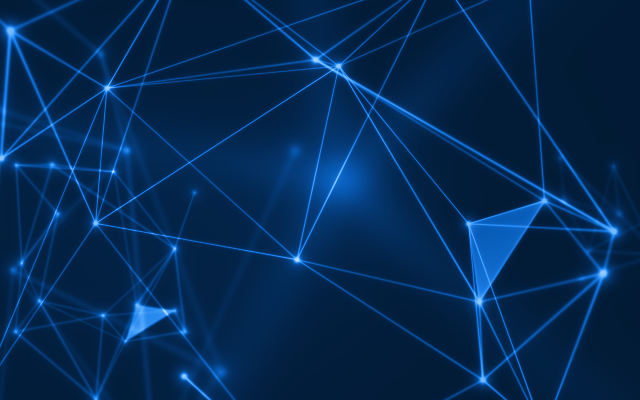
This background is drawn by a Shadertoy shader. Its source:

```glsl
// Glowing blue plexus: layered networks of nodes and thin links with depth blur,
// two lit facets and soft beams around a blurred lamp. Every part adds to one
// light level, which a ramp from navy to pale blue turns into colour.

const int MAX_NODES = 24;
const vec2 LAMP = vec2(0.85, 0.55);

struct Net {
    vec2 low, high;   // area the nodes are spread over
    int count;
    float reach;      // longest link
    float sharpBlur, softBlur;
    float strength;
    float seed;
};

struct Facet {
    vec2 centre;
    float size, spin, fill;   // size 0 means no facet
};

float hash(vec2 p) {
    return fract(sin(dot(p, vec2(12.9898, 78.233))) * 43758.5453);
}

float bell(float d, float width) {
    return exp(-d * d / (width * width));
}

float screenAdd(float base, float light) {
    return base + (1.0 - base) * clamp(light, 0.0, 1.0);
}

vec2 direction(float angle) {
    return vec2(cos(angle), sin(angle));
}

// Evenly spread, jittered node, denser towards the left
vec2 scatteredNode(Net net, float id) {
    vec2 spread = fract(0.5 + id * vec2(0.7549, 0.5698));
    vec2 jitter = vec2(hash(vec2(id, net.seed)), hash(vec2(net.seed + 7.0, id))) - 0.5;
    vec2 u = clamp(spread + 0.16 * jitter, 0.0, 1.0);
    return mix(net.low, net.high, vec2(pow(u.x, 1.25), u.y));
}

vec2 facetCorner(Facet facet, float k) {
    float radius = facet.size * (0.8 + 0.2 * cos(3.0 * k));
    return facet.centre + radius * direction(facet.spin + 1.8 * k);
}

// Signed distance to one side, positive on its left
float sideDistance(vec2 p, vec2 a, vec2 b) {
    vec2 e = normalize(b - a);
    return e.x * (p.y - a.y) - e.y * (p.x - a.x);
}

float facetLight(vec2 p, Facet facet, float blur) {
    vec2 a = facetCorner(facet, 0.0), b = facetCorner(facet, 1.0), c = facetCorner(facet, 2.0);
    float inside = min(sideDistance(p, a, b), min(sideDistance(p, b, c), sideDistance(p, c, a)));
    float shade = 0.9 + 0.15 * dot(p - facet.centre, vec2(0.6, -0.8)) / facet.size;
    return facet.fill * shade * smoothstep(-blur, blur, inside);
}

// A link whose blur changes from one end to the other
float linkLight(vec2 p, vec2 a, vec2 b, float blurA, float blurB) {
    vec2 ab = b - a;
    float t = clamp(dot(p - a, ab) / dot(ab, ab), 0.0, 1.0);
    float d = length(p - a - t * ab);
    float blur = max(mix(blurA, blurB, t), 0.6 / iResolution.y);
    float ends = 0.8 + 0.2 * abs(2.0 * t - 1.0);
    return ends * (bell(d, blur) + 0.1 * bell(d, 4.0 * blur));
}

float netLight(vec2 p, Net net, Facet facet) {
    vec2 nodes[MAX_NODES];
    float blurs[MAX_NODES];
    bool hasFacet = facet.size > 0.0;
    for (int i = 0; i < net.count; i++) {
        float id = float(i);
        nodes[i] = hasFacet && i < 3 ? facetCorner(facet, id) : scatteredNode(net, id);
        float depth = hash(vec2(id + 3.0, net.seed + 1.7));
        blurs[i] = mix(net.sharpBlur, net.softBlur, depth * depth);
    }
    float light = hasFacet ? facetLight(p, facet, 2.0 * net.sharpBlur) : 0.0;
    for (int j = 0; j < net.count; j++) {
        float d = length(p - nodes[j]);
        float dotLight = bell(d, 0.005 + blurs[j]) + 0.3 * bell(d, 0.018 + 2.0 * blurs[j]);
        light = screenAdd(light, 1.2 * net.strength * dotLight);
        for (int i = 0; i < j; i++) {
            float span = length(nodes[j] - nodes[i]) / net.reach;
            vec2 pair = vec2(float(i) + net.seed, float(j));
            bool linked = hash(pair) < 1.05 - span || (hasFacet && j < 3);
            if (span > 1.0 || !linked) continue;
            float strength = net.strength * mix(0.5, 1.0, hash(pair + 5.3));
            light = screenAdd(light, strength * linkLight(p, nodes[i], nodes[j], blurs[i], blurs[j]));
        }
    }
    return light;
}

// Blurred lamp, its beams and a haze on the left
float backdropLight(vec2 p) {
    vec2 q = p - LAMP;
    float light = 0.055 + 0.075 * bell(length((p - vec2(0.45, 0.42)) * vec2(0.8, 1.0)), 0.45);
    light += 0.42 * bell(length(q * vec2(0.85, 1.0)), 0.07) + 0.12 * bell(length(q), 0.19);
    for (int i = 0; i < 5; i++) {
        float id = float(i);
        vec2 dir = direction(0.65 + 1.2 * id + 0.3 * (hash(vec2(id, 2.0)) - 0.5));
        float along = dot(q, dir);
        float across = dir.x * q.y - dir.y * q.x;
        light += 0.12 * bell(across, 0.055 + 0.05 * max(along, 0.0)) * smoothstep(0.0, 0.15, along) * exp(-0.9 * max(along, 0.0));
    }
    return light;
}

vec3 blueRamp(float light) {
    vec3 colour = mix(vec3(0.005, 0.08, 0.16), vec3(0.02, 0.25, 0.51), clamp(light / 0.4, 0.0, 1.0));
    colour = mix(colour, vec3(0.03, 0.36, 0.72), clamp((light - 0.4) / 0.2, 0.0, 1.0));
    colour = mix(colour, vec3(0.11, 0.51, 0.93), clamp((light - 0.6) / 0.2, 0.0, 1.0));
    colour = mix(colour, vec3(0.35, 0.67, 0.98), clamp((light - 0.8) / 0.2, 0.0, 1.0));
    return mix(colour, vec3(0.8, 0.92, 1.0), clamp((light - 1.0) / 0.3, 0.0, 1.0));
}

void mainImage(out vec4 fragColor, in vec2 fragCoord) {
    vec2 p = fragCoord / iResolution.y;
    Facet none = Facet(vec2(0.0), 0.0, 0.0, 0.0);
    Facet large = Facet(vec2(1.25, 0.39), 0.155, 0.77, 0.62);
    Facet small = Facet(vec2(0.366, 0.199), 0.075, 0.33, 0.78);
    Net front = Net(vec2(-0.15, -0.2), vec2(1.95, 1.3), 21, 0.95, 0.0018, 0.006, 0.75, 1.0);
    Net cluster = Net(vec2(0.02, 0.0), vec2(0.6, 0.7), 15, 0.4, 0.002, 0.005, 0.3, 4.0);
    Net hazy = Net(vec2(-0.2, -0.15), vec2(1.0, 1.25), 10, 0.9, 0.007, 0.014, 0.16, 9.0);
    Net distant = Net(vec2(1.4, 0.25), vec2(1.75, 0.65), 8, 0.3, 0.004, 0.008, 0.12, 13.0);
    float light = backdropLight(p) + netLight(p, hazy, none) + netLight(p, distant, none);
    light += netLight(p, cluster, small) + netLight(p, front, large);
    fragColor = vec4(blueRamp(light), 1.0);
}
```
